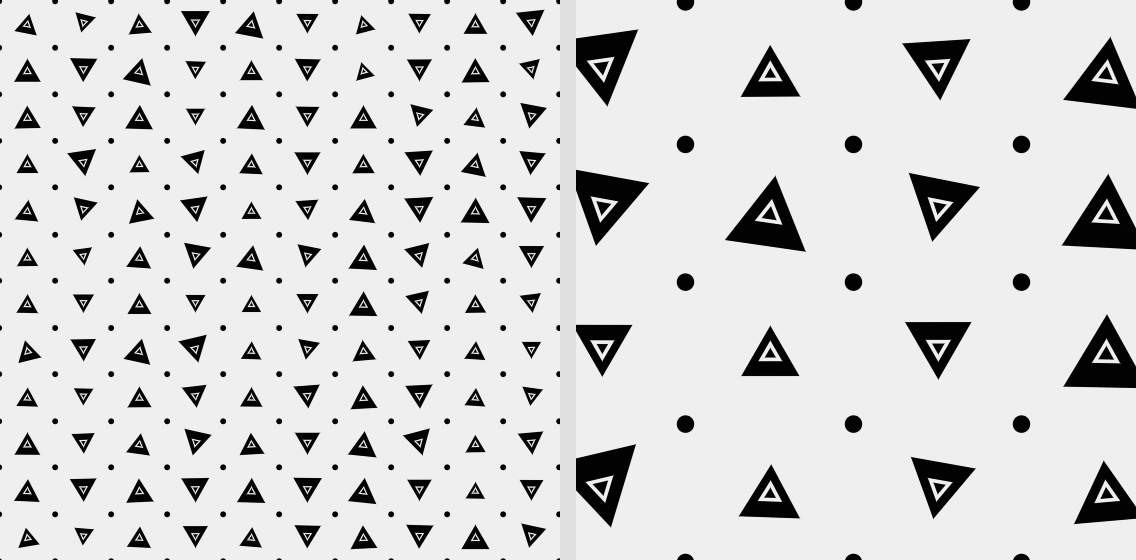
Left: the whole. Right: its middle third, enlarged.
Give the GLSL for this pattern, as a WebGL 1 fragment shader.

```glsl
precision highp float;

// Rows of black triangles, pointing up and down in alternate columns, each with
// a small outlined triangle inside; dots sit on the corners of a 10 by 12 grid.
// Hashes per cell vary size and tilt; distances are in units of the canvas.

uniform vec2 u_resolution;

const vec2 GRID = vec2(10.0, 12.0);
const vec3 PAPER = vec3(0.937);
const vec3 INK = vec3(0.008);
const float SIN_60 = 0.8660254;

float hash(vec2 cell, float seed) {
  vec3 q = fract(vec3(cell, seed) * vec3(0.1031, 0.1137, 0.0973) + 0.37);
  q += dot(q, q.yzx + 33.33);
  return fract((q.x + q.y) * q.z);
}

mat2 rotation(float angle) {
  float c = cos(angle), s = sin(angle);
  return mat2(c, s, -s, c);
}

// Equilateral triangle pointing up, centred on the middle of its height
float triangleDistance(vec2 p, float side) {
  float height = side * SIN_60;
  float base = -p.y - 0.5 * height;
  float flanks = abs(p.x) * SIN_60 + 0.5 * p.y - 0.25 * height;
  return max(base, flanks);
}

float coverage(float distance, float pixel) {
  return 1.0 - smoothstep(-0.65 * pixel, 0.65 * pixel, distance);
}

// Ink of one tilted triangle with its inner outline left blank
float triangleInk(vec2 uv, float pixel) {
  vec2 grid = (uv + vec2(0.001, 0.0005)) * GRID;
  vec2 cell = mod(floor(grid), GRID);
  vec2 p = (fract(grid) - 0.5) / GRID;

  // Odd columns point down
  p.y *= 1.0 - 2.0 * mod(cell.x, 2.0);

  // Most tilts are slight, a few are strong
  float turn = 2.0 * hash(cell, 1.0) - 1.0;
  p = rotation(0.27 * turn * abs(turn)) * p;

  float side = mix(0.034, 0.052, hash(cell, 2.0));
  float innerSide = 0.0085 + 0.167 * side;
  float lineHalf = 0.0011;
  float outer = triangleDistance(p, side);
  float outline = abs(triangleDistance(p, innerSide) + lineHalf) - lineHalf;
  return coverage(outer, pixel) * (1.0 - coverage(outline, pixel));
}

// Ink of the dots on the grid corners, each row slightly raised or lowered
float dotInk(vec2 uv, float pixel) {
  vec2 grid = (uv + vec2(0.0015, 0.002)) * GRID + 0.5;
  float row = mod(floor(grid.y), GRID.y);
  vec2 p = (fract(grid) - 0.5) / GRID;
  p.y += 0.002 * (hash(vec2(row, 0.0), 3.0) - 0.5);
  return coverage(length(p) - 0.0052, pixel);
}

void main() {
  vec2 uv = gl_FragCoord.xy / u_resolution;
  float pixel = 1.0 / min(u_resolution.x, u_resolution.y);
  float ink = max(triangleInk(uv, pixel), dotInk(uv, pixel));
  gl_FragColor = vec4(mix(PAPER, INK, ink), 1.0);
}
```
